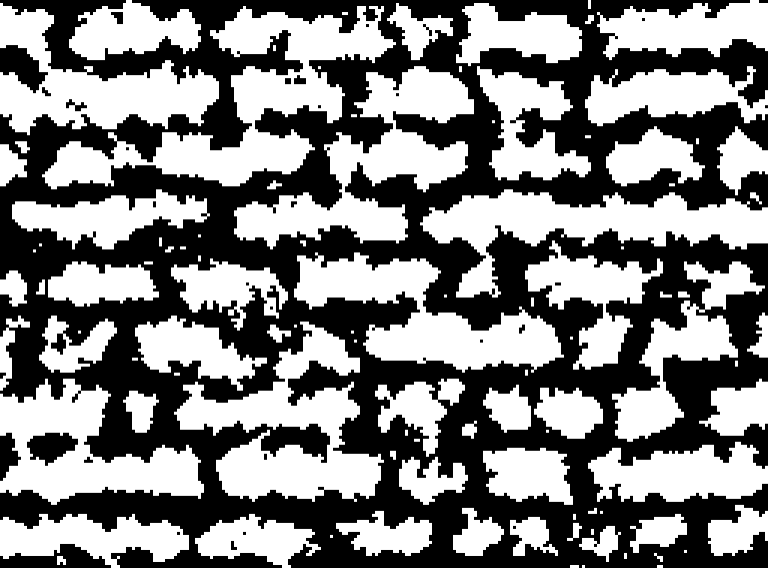
A Shadertoy shader for this texture:

```glsl
// Two-tone coursed rubble wall: ragged white stones over black mortar.

const vec3 MORTAR_COLOUR = vec3(0.0);
const vec3 STONE_COLOUR = vec3(1.0);
const vec2 WALL_GRID = vec2(6.0, 9.0);      // mean stones across, courses down
const vec2 TEXELS = vec2(256.0, 189.0);     // stepped-edge resolution
const float STONE_ASPECT = 2.03;            // mean stone width / course height
const float MORTAR_HALF = 0.175;            // in course heights
const float MORTAR_VARIATION = 0.07;
const float CORNER_RADIUS = 0.4;
const float JOINT_JITTER = 0.7;
const float MISSING_JOINTS = 0.2;           // share of stones that run together
const float COURSE_WAVE = 0.2;
const float EDGE_ROUGHNESS = 0.36;
const float CRUMBLED_ROUGHNESS = 0.85;
const float CRUMBLE_LOSS = 0.08;

// Integer hash of a lattice point, 0 to 1
float hash(vec2 cell) {
    uvec2 q = uvec2(ivec2(cell)) * uvec2(1597334673u, 3812015801u);
    uint n = (q.x ^ q.y) * 1597334673u;
    n = (n ^ (n >> 15)) * 2246822519u;
    n ^= n >> 13;
    return float(n >> 8) / 16777216.0;
}

float cornerSlope(vec2 cell, vec2 offset) {
    float angle = 6.28318 * hash(cell);
    return dot(vec2(cos(angle), sin(angle)), offset);
}

float gradientNoise(vec2 p) {
    vec2 i = floor(p), f = p - i;
    vec2 u = f * f * f * (f * (f * 6.0 - 15.0) + 10.0);
    vec2 e = vec2(1.0, 0.0);
    return mix(mix(cornerSlope(i, f), cornerSlope(i + e, f - e), u.x),
               mix(cornerSlope(i + e.yx, f - e.yx), cornerSlope(i + 1.0, f - 1.0), u.x), u.y);
}

float raggedNoise(vec2 p) {
    return gradientNoise(p * 2.2 + 31.7)
         + 0.5 * gradientNoise(p * 5.0 + 73.1)
         + 0.3 * gradientNoise(p * 9.5 + 11.4);
}

// Distance to the nearest upright joint of a course, in course heights
float jointDistance(float x, float course) {
    float nearest = 1.0;
    x += hash(vec2(course, 401.0));
    for (int k = 0; k < 2; k++) {
        vec2 joint = vec2(floor(x) + float(k), course + 50.0);
        float position = joint.x + JOINT_JITTER * (hash(joint) - 0.5);
        if (hash(joint + 200.0) > MISSING_JOINTS)
            nearest = min(nearest, abs(x - position) * STONE_ASPECT);
    }
    return nearest;
}

// 1 on stone, 0 on mortar
float stoneMask(vec2 uv) {
    vec2 wall = uv * WALL_GRID;
    vec2 p = wall * vec2(STONE_ASPECT, 1.0);
    wall.y += COURSE_WAVE * gradientNoise(p * vec2(0.35, 0.6) + 5.3);

    // Rounded stone profile
    float course = floor(wall.y);
    float bedDistance = 0.5 - abs(wall.y - course - 0.5);
    vec2 inset = vec2(jointDistance(wall.x, course), bedDistance);
    float depth = CORNER_RADIUS - length(max(CORNER_RADIUS - inset, 0.0));
    float mortar = MORTAR_HALF + MORTAR_VARIATION * (hash(vec2(course, 907.0)) - 0.5);

    // Ragged edges, with patches broken into fragments
    float crumble = smoothstep(0.05, 0.4, gradientNoise(p * 0.6 + 19.2));
    float roughness = mix(EDGE_ROUGHNESS, CRUMBLED_ROUGHNESS, crumble);
    float field = depth - mortar + roughness * raggedNoise(p) - CRUMBLE_LOSS * crumble;
    return step(0.0, field);
}

void mainImage(out vec4 fragColor, in vec2 fragCoord) {
    // Blend the four nearest texels across one screen pixel
    vec2 grid = fragCoord / iResolution.xy * TEXELS - 0.5;
    vec2 base = floor(grid);
    vec2 pixelSize = TEXELS / iResolution.xy;
    vec2 blend = clamp((grid - base - 0.5) / pixelSize + 0.5, 0.0, 1.0);

    float coverage = 0.0;
    for (int k = 0; k < 4; k++) {
        vec2 corner = vec2(k % 2, k / 2);
        vec2 weight = mix(1.0 - blend, blend, corner);
        coverage += weight.x * weight.y * stoneMask((base + corner + 0.5) / TEXELS);
    }
    fragColor = vec4(mix(MORTAR_COLOUR, STONE_COLOUR, coverage), 1.0);
}
```
